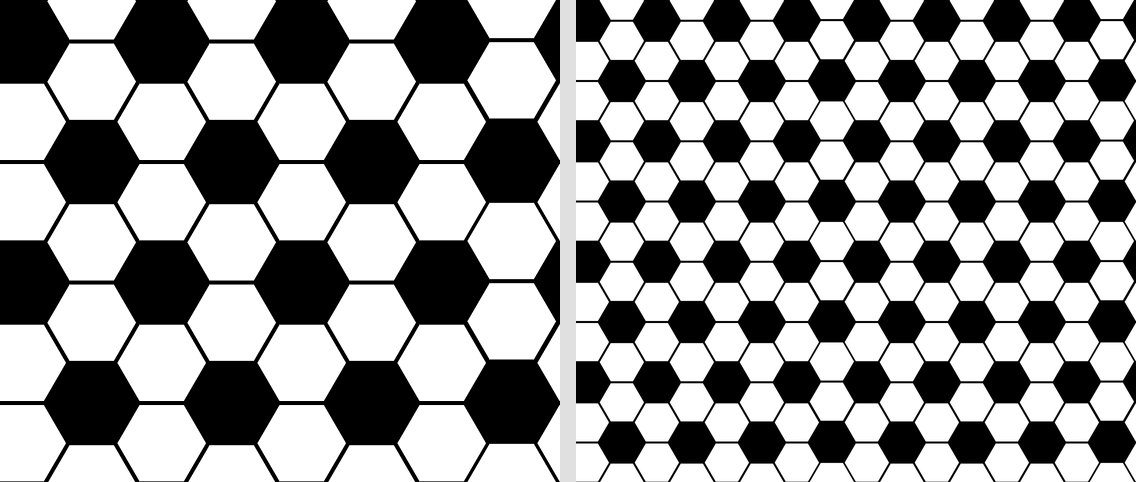
Left: one tile. Right: repeated 2 by 2.
This pattern is drawn by a Shadertoy shader. Its source:

```glsl
// Football-style honeycomb: flat-topped white hexagons parted by thin black lines,
// with every third cell of a column left black. Two interleaved lattices of cells
// are measured with a hexagon distance; 8 columns by 6 rows wrap on both axes.

const vec2 GRID = vec2(8.0, 6.0);       // columns and rows of cells on the canvas
const vec2 ORIGIN = vec2(0.31, 2.483);  // centre of a black cell, in cells
const float COLUMN_STEP = 0.8660254;    // column spacing over cell height
const float LINE_WIDTH = 0.050;         // in cell heights
const float LAST_COLUMN_LIFT = 0.017;   // slight misplacement of one column
const vec3 INK = vec3(0.0);
const vec3 PAPER = vec3(1.0);

// Signed distance to a flat-topped hexagon of the given apothem
float hexagonDistance(vec2 p, float apothem) {
    p = abs(p);
    return max(p.y, dot(p, vec2(COLUMN_STEP, 0.5))) - apothem;
}

// Distance to the nearest white patch in the even (0) or odd (1) columns
float patchDistance(vec2 p, float parity, float lineWidth) {
    float column = 2.0 * round((p.x - parity) * 0.5) + parity;
    float isLast = step(GRID.x - 1.5, mod(column, GRID.x));
    float y = p.y - 0.5 * parity - LAST_COLUMN_LIFT * isLast;
    float row = round(y);
    vec2 local = vec2((p.x - column) * COLUMN_STEP, y - row);

    // Every third cell is black and holds no patch
    bool isBlack = mod(row - parity + 0.5, 3.0) < 1.0;
    return isBlack ? 1.0 : hexagonDistance(local, 0.5 * (1.0 - lineWidth));
}

// Coverage of a shape over one pixel
float coverage(float dist, float pixel) {
    return clamp(0.5 - dist / pixel, 0.0, 1.0);
}

void mainImage(out vec4 fragColor, in vec2 fragCoord) {
    vec2 p = fragCoord / iResolution.xy * GRID - ORIGIN;
    float pixel = GRID.y / iResolution.y;

    float dist = min(patchDistance(p, 0.0, LINE_WIDTH),
                     patchDistance(p, 1.0, LINE_WIDTH));

    fragColor = vec4(mix(INK, PAPER, coverage(dist, pixel)), 1.0);
}
```
